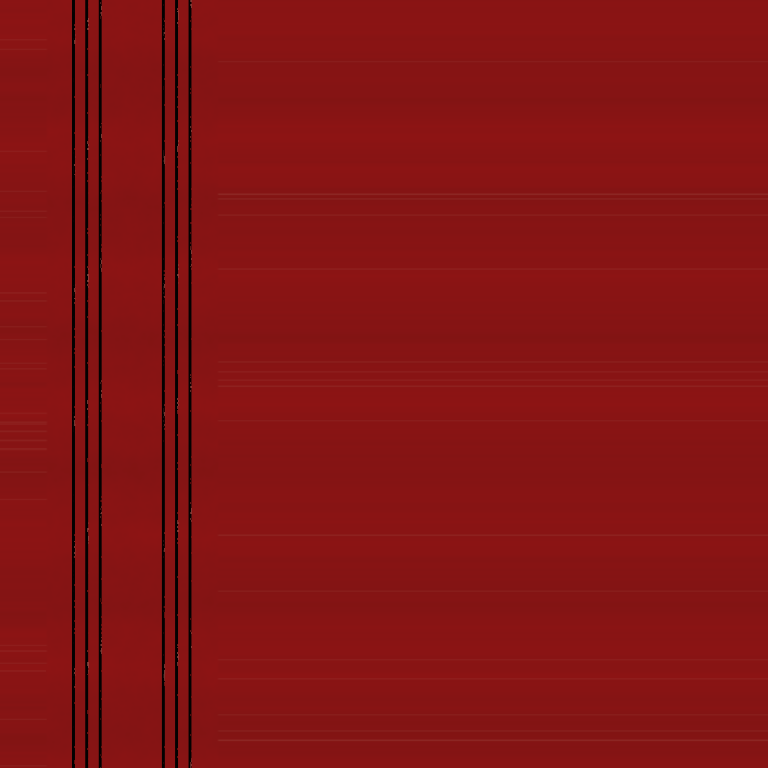
Write a WebGL 1 fragment shader that draws this texture.

```glsl
precision highp float;
// Red woven cloth with two triple black stripes and fine horizontal threads.
uniform vec2 u_resolution;

#define BRIGHT_RED vec3(0.552, 0.080, 0.080)
#define DARK_RED vec3(0.510, 0.080, 0.076)
#define STRIPE_BLACK vec3(0.008, 0.004, 0.004)
#define PALE_THREAD vec3(0.62, 0.30, 0.27)
#define STRIPE_GAP 0.0174
#define STRIPE_HALF 0.0019
#define LEFT_EDGE 0.061
#define RIGHT_EDGE 0.284
#define REPEATS 6.0
#define TAU 6.2831853

float hash(vec2 p) {
  return fract(sin(dot(p, vec2(127.1, 311.7))) * 4375.85);
}

// Smooth one-dimensional noise, one value per row
float rowNoise(float y, float seed) {
  float row = floor(y);
  float t = smoothstep(0.0, 1.0, fract(y));
  return mix(hash(vec2(row, seed)), hash(vec2(row + 1.0, seed)), t);
}

// Distance to the nearest scattered cell point
float cellNoise(vec2 p) {
  vec2 cell = floor(p);
  float nearest = 1.0;
  for (int j = -1; j <= 1; j++) {
    for (int i = -1; i <= 1; i++) {
      vec2 id = cell + vec2(float(i), float(j));
      vec2 point = id + vec2(hash(id), hash(id + 19.0));
      nearest = min(nearest, length(p - point));
    }
  }
  return nearest;
}

float thread(float y, float center, float pixel) {
  return 1.0 - smoothstep(0.0004, 0.0005 + pixel, abs(y - center));
}

// Faint threads scattered at random heights
float scatteredThreads(float y, float seed, float density) {
  float cell = y * 90.0;
  float id = floor(cell);
  float offset = fract(cell) - 0.2 - 0.6 * hash(vec2(id, seed));
  float shown = step(1.0 - density, hash(vec2(id, seed + 5.0)));
  return shown * (1.0 - smoothstep(0.04, 0.14, abs(offset)));
}

void main() {
  vec2 uv = gl_FragCoord.xy / u_resolution;
  float pixel = 1.0 / min(u_resolution.x, u_resolution.y);
  float onLeft = 1.0 - smoothstep(LEFT_EDGE - 0.002, LEFT_EDGE + 0.002, uv.x);
  float onRight = smoothstep(RIGHT_EDGE - 0.002, RIGHT_EDGE + 0.002, uv.x);
  float streaked = onLeft + onRight;
  float seed = uv.x < 0.17 ? 3.0 : 11.0;

  // Broad tonal bands plus fine row grain
  float wave = 0.5 + 0.28 * cos(TAU * REPEATS * (uv.y - 0.807))
             + 0.08 * sin(TAU * 17.0 * uv.y + 1.0);
  float grain = rowNoise(uv.y * 100.0, seed) * 0.6
              + rowNoise(uv.y * 256.0, seed + 2.0) * 0.4 - 0.5;
  float mottle = cellNoise(uv * 36.0) * 0.6 + cellNoise(uv * 110.0) * 0.4 - 0.42;
  float tone = wave + mix(mottle * 0.45, grain * 0.65, streaked);
  vec3 color = mix(DARK_RED, BRIGHT_RED, clamp(tone, 0.0, 1.0));

  // Horizontal pale threads
  float faint = scatteredThreads(uv.y, seed, mix(0.10, 0.17, onLeft));
  color = mix(color, PALE_THREAD, faint * streaked * 0.16);
  float strong = thread(uv.y, 0.747, pixel) + thread(uv.y, 0.741, pixel) * 0.6
               + thread(uv.y, 0.497, pixel) * 0.7 + thread(uv.y, 0.303, pixel) * 0.7
               + thread(uv.y, 0.036, pixel);
  color = mix(color, PALE_THREAD, strong * onRight * 0.32);
  float cluster = 1.0 - smoothstep(0.018, 0.032, abs(uv.y - 0.438));
  float ripple = smoothstep(0.65, 0.95, sin(uv.y * TAU * 85.0));
  color = mix(color, PALE_THREAD, cluster * ripple * onLeft * 0.2);

  // Two groups of three stripes, with worn flecks along each right edge
  for (int group = 0; group < 2; group++) {
    for (int i = 0; i < 3; i++) {
      float g = float(group);
      float n = float(i);
      float center = mix(0.1130, 0.2300, g) + (n - 1.0) * STRIPE_GAP;
      float offset = uv.x - center;
      float ink = 1.0 - smoothstep(-0.5 * pixel, 0.5 * pixel, abs(offset) - STRIPE_HALF);
      color = mix(color, STRIPE_BLACK, ink);

      float phase = fract(uv.y * REPEATS + 0.79 - 0.12 * n - 0.04 * g);
      float patch_ = 1.0 - smoothstep(0.03, 0.12, abs(phase - 0.5));
      float speck = hash(floor(vec2(uv.x * 768.0, uv.y * 384.0)) + n + g * 7.0);
      float worn = step(0.93 - 0.30 * patch_, speck);
      float rim = 1.0 - smoothstep(0.0006, 0.0016, abs(offset - STRIPE_HALF * 0.8));
      color = mix(color, mix(DARK_RED, PALE_THREAD, patch_), worn * rim * 0.7);
    }
  }

  gl_FragColor = vec4(color, 1.0);
}
```
